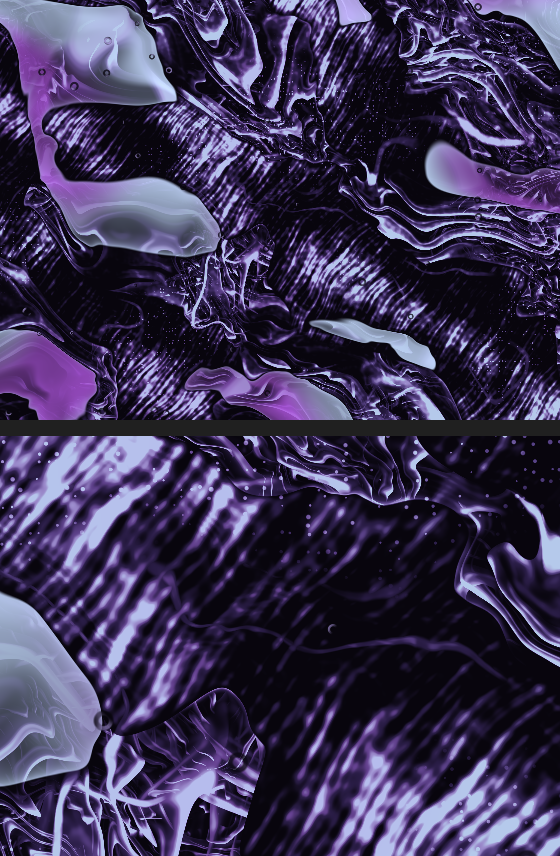
Top, the full canvas; bottom, a detail of the centre.
Write a WebGL 1 fragment shader that draws this texture.

```glsl
precision highp float;
uniform vec2 u_resolution;

#define FLOW_ANGLE -0.55
#define STROKE_ANGLE 0.95
#define FOLD_SCALE vec2(2.3, 5.6)
#define SWIRL 0.16
#define LAYERS 3.0
#define STREAKS 66.0
#define POOL_LEVEL 0.38
#define LIGHT vec2(-0.4, 0.92)
#define BUBBLE_CELLS 26.0
#define GRAIN_CELLS 140.0

const vec3 INK = vec3(0.03, 0.02, 0.05);
const vec3 NIGHT = vec3(0.16, 0.11, 0.27);
const vec3 VIOLET = vec3(0.33, 0.25, 0.51);
const vec3 LILAC = vec3(0.60, 0.53, 0.79);
const vec3 ICE = vec3(0.71, 0.79, 0.92);
const vec3 ORCHID = vec3(0.55, 0.27, 0.70);

float hash(vec2 p) {
  return fract(sin(dot(p, vec2(127.1, 311.7))) * 43758.5);
}

float corner(vec2 cell, vec2 offset) {
  float a = 6.2832 * hash(cell);
  return dot(vec2(cos(a), sin(a)), offset);
}

// Gradient noise, roughly -1 to 1
float noise(vec2 p) {
  vec2 i = floor(p), f = p - i, e = vec2(1.0, 0.0);
  vec2 u = f * f * f * (f * (f * 6.0 - 15.0) + 10.0);
  float low = mix(corner(i, f), corner(i + e, f - e), u.x);
  float high = mix(corner(i + e.yx, f - e.yx), corner(i + 1.0, f - 1.0), u.x);
  return 1.5 * mix(low, high, u.y);
}

vec2 turn(vec2 p, float a) {
  float c = cos(a), s = sin(a);
  return vec2(c * p.x + s * p.y, c * p.y - s * p.x);
}

// Flow frame: x runs along the paint, y across it, both bent by noise
vec2 swirl(vec2 p) {
  vec2 q = turn(p, FLOW_ANGLE);
  q += SWIRL * vec2(noise(q * 2.8 + 3.1), 0.7 * noise(q * 2.8 + 17.7));
  q += 0.32 * SWIRL * vec2(noise(q * 7.5 + 8.2), noise(q * 7.5 + 41.3));
  return q + 0.06 * SWIRL * noise(q * 22.0);
}

float height(vec2 p) {
  vec2 q = swirl(p) * FOLD_SCALE;
  return noise(q) + 0.4 * noise(q * 2.3 + 5.0);
}

// Overlapping glossy layers: a crisp lit lip that fades into shadow
float folds(vec2 p, float scale, float seed) {
  float pixel = 1.0 / u_resolution.y;
  vec2 s = p * scale + seed, e = vec2(pixel * scale, 0.0);
  float h = height(s);
  vec2 slope = (vec2(height(s + e), height(s + e.yx)) - h) / pixel;
  float steep = length(slope);
  float t = fract(h * LAYERS);
  float lip = smoothstep(0.0, clamp(1.2 * steep * LAYERS * pixel, 0.01, 0.4), t);
  float facing = 0.5 + 0.5 * dot(slope, LIGHT) / (steep + 0.5);
  float vary = noise(s * 4.0 + 7.0);
  float sheen = pow(0.5 + 0.5 * sin(t * 15.0 + 5.0 * vary), 5.0) * (1.0 - t);
  float body = exp(-t * (4.2 + 2.5 * vary)) + 0.5 * sheen;
  return lip * body * mix(0.12, 1.6, facing) * (0.9 + 0.6 * vary);
}

// Knife strokes: fine broken streaks crossed by bands of light
float knifeStroke(vec2 p) {
  vec2 s = turn(p, STROKE_ANGLE);
  s.y += 0.03 * noise(p * 3.0) + 0.008 * noise(p * 12.0);
  float streak = 0.5 * noise(vec2(s.x * 5.0, s.y * STREAKS))
               + 0.7 * noise(vec2(s.x * 12.0, s.y * STREAKS * 2.1) + 9.0)
               + 0.35 * noise(p * 75.0);
  float band = noise(vec2(s.x * 6.5, s.y * 3.0) + 2.6) + 0.3 * noise(p * 13.0) + 0.25 * streak;
  return smoothstep(-0.25, 0.8, band) * (0.62 + 0.8 * streak) + 0.26 * max(streak, 0.0);
}

// Distance to a scattered dot in units of its radius
float scatter(vec2 p, float cells, float chance) {
  vec2 id = floor(p * cells);
  vec2 center = 0.3 + 0.4 * vec2(hash(id + 3.3), hash(id + 8.7));
  float radius = mix(0.1, 0.27, hash(id + 5.1));
  return hash(id) < chance ? length(fract(p * cells) - center) / radius : 9.0;
}

vec3 paint(float tone, float pink) {
  vec3 c = mix(INK, NIGHT, smoothstep(0.04, 0.30, tone));
  c = mix(c, mix(VIOLET, ORCHID, 0.3 * pink), smoothstep(0.28, 0.50, tone));
  c = mix(c, LILAC, smoothstep(0.48, 0.70, tone));
  return mix(c, mix(ICE, LILAC * 1.2, 0.35 * pink), smoothstep(0.68, 0.90, tone));
}

void main() {
  vec2 p = gl_FragCoord.xy / u_resolution.y;
  float pixel = 1.0 / u_resolution.y;
  vec2 q = swirl(p);
  float pink = smoothstep(-0.12, 0.26, noise(p * 2.1 + 23.4));

  // Folded paint with two sizes of finer wrinkles
  float busy = noise(p * 2.8 + 51.0);
  float wet = folds(p, 1.0, 0.0);
  wet = max(wet, 0.85 * folds(p, 1.9, 13.0) * smoothstep(-0.3, 0.2, busy));
  wet = max(wet, 0.8 * folds(p, 3.4, 29.0) * smoothstep(0.0, 0.4, busy));

  // Scraped knife patches with a bright lip around them
  float patchField = noise(q * vec2(2.0, 3.4) + 12.0) + 0.02;
  float scraped = smoothstep(-5.0 * pixel, 5.0 * pixel, patchField);
  wet = max(wet, 0.8 * exp(min(patchField, 0.0) * 38.0) * smoothstep(-0.1, 0.4, noise(p * 6.0)));
  float tone = mix(wet, knifeStroke(p) * smoothstep(-0.02, 0.10, patchField), scraped);

  // Thin bright filaments on the wet paint
  float thread = abs(noise(q * vec2(3.0, 6.5) + 60.0));
  float threadLight = smoothstep(0.0, 0.4, noise(p * 5.0 + 33.0)) * (1.0 - 0.7 * scraped);
  tone = max(tone, threadLight * (1.0 - smoothstep(0.01, 0.05, thread)));

  // Fine drag marks and gritty specks
  float drag = noise(q * vec2(28.0, 85.0)) + 0.6 * noise(p * 95.0);
  tone = tone * (1.05 + 0.35 * drag) + 0.09 * max(drag, 0.0);
  float grit = 1.0 - smoothstep(0.7, 1.3, scatter(p, GRAIN_CELLS, 0.22));
  tone += 0.5 * grit * smoothstep(0.0, 0.4, noise(p * 3.5 + 71.0));

  // Torn pools with a pale rim and a dark outer shadow
  float depth = noise(q * vec2(2.1, 4.3) + 31.0) + 0.12 * noise(q * vec2(7.0, 14.0)) - POOL_LEVEL;
  float inside = smoothstep(-5.0 * pixel, 5.0 * pixel, depth);
  tone *= mix(1.0, 0.25, smoothstep(-0.08, 0.0, depth));
  vec3 color = paint(tone, pink);
  vec3 pool = mix(ICE, ORCHID * 1.06, pink) * (0.95 + 0.35 * noise(q * vec2(4.0, 12.0) + 4.0));
  pool = mix(pool, paint(wet, pink), 0.15 + 0.55 * smoothstep(0.05, 0.35, noise(q * vec2(3.0, 9.0) + 81.0)));
  pool = mix(pool, mix(ICE, LILAC, pink), 0.8 * exp(-max(depth, 0.0) * 32.0));
  color = mix(color, pool, inside);

  // Small bubbles: dark ring and a lit crescent
  float bubble = scatter(p, BUBBLE_CELLS, 0.06);
  float ring = 1.0 - smoothstep(0.12, 0.4, abs(bubble - 0.8));
  float glint = ring * smoothstep(0.1, 0.6, noise(p * 45.0));
  color = mix(color, mix(INK, LILAC, glint), 0.75 * ring);

  gl_FragColor = vec4(color, 1.0);
}
```
